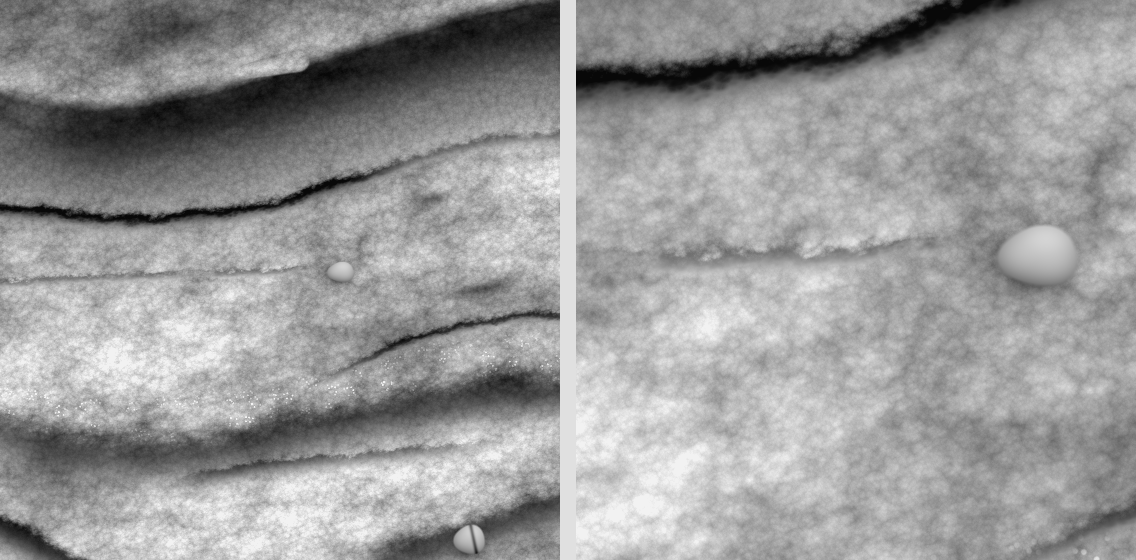
Left: the whole. Right: its middle third, enlarged.
Write a WebGL 1 fragment shader that draws this texture.

```glsl
precision highp float;
// Weathered grey rock in sweeping layers: an overhang with a deep shadow,
// cracks and soft grooves along quartic curves, two pebbles, and mottled
// grain made of layered cellular noise.
uniform vec2 u_resolution;

vec2 hash2(vec2 c) {
  return fract(sin(vec2(dot(c, vec2(127.1, 311.7)), dot(c, vec2(269.5, 183.3)))) * 43758.55);
}

// Distance to the nearest scattered point
float cell(vec2 p) {
  vec2 base = floor(p), f = fract(p);
  float nearest = 2.0;
  for (int j = -1; j <= 1; j++)
    for (int i = -1; i <= 1; i++) {
      vec2 o = vec2(float(i), float(j));
      nearest = min(nearest, length(o + hash2(base + o) - f));
    }
  return nearest;
}

// Layered cellular noise, centred near zero
float rough(vec2 p) {
  float sum = 0.0, amp = 0.5;
  for (int i = 0; i < 5; i++) {
    sum += amp * (0.5 - cell(p));
    p = mat2(0.96, 0.28, -0.28, 0.96) * p * 2.1 + 7.3;
    amp *= 0.72;
  }
  return sum;
}

// Quartic through five heights, evenly spaced from left to right
float curve(float x, float a, float b, float c, float d, float e) {
  float t = 4.0 * x;
  float d2 = c - 2.0 * b + a, d3 = d - 3.0 * c + 3.0 * b - a;
  float d4 = e - 4.0 * d + 6.0 * c - 4.0 * b + a;
  return a + t * (b - a + (t - 1.0) / 2.0 * (d2 + (t - 2.0) / 3.0 * (d3 + (t - 3.0) / 4.0 * d4)));
}

// Dark valley with separate widths above and below its line
float groove(float d, float above, float below) {
  float k = d / (d > 0.0 ? above : below);
  return exp(-k * k);
}

// Soft spot, tilted along the layers
float spot(vec2 p, vec2 centre, vec2 size) {
  vec2 d = p - centre;
  d.y -= 0.2 * d.x;
  d /= size;
  return exp(-dot(d, d));
}

// Lit pebble with a contact shadow, blended over the tone
float pebble(float tone, vec2 p, vec2 centre, vec2 size, float cleft) {
  vec2 d = (p - centre) / size;
  float r = length(d) + 0.06 * sin(3.0 * atan(d.y, d.x) + 1.0);
  tone *= 1.0 - 0.6 * exp(-4.0 * dot(d + vec2(0.1, 0.35), d + vec2(0.1, 0.35)) * 0.35);
  float lit = 0.76 + 0.16 * d.y + 0.04 * d.x - 0.18 * r * r * r;
  lit -= cleft * exp(-pow((d.x - 0.25 + 0.2 * d.y) / 0.12, 2.0));
  return mix(tone, lit, smoothstep(1.08, 0.92, r));
}

void main() {
  vec2 p = gl_FragCoord.xy / u_resolution;
  vec2 flow = vec2(p.x * 0.65, p.y - 0.18 * p.x);
  float mottle = rough(flow * 13.0);
  float grain = rough(p * 70.0 + 31.0);
  float x = p.x, y = p.y + 0.022 * mottle + 0.004 * grain;

  // Signed heights above the layer lines
  float lip = p.y + 0.004 * mottle - curve(x, 0.824, 0.811, 0.868, 0.945, 1.0);
  float upper = y - curve(x, 0.63, 0.612, 0.643, 0.72, 0.76);
  float faint = y - curve(x, 0.5, 0.512, 0.522, 0.535, 0.53);
  float branch = y - curve(x, 0.0, 0.14, 0.285, 0.4, 0.44);
  float belly = y - curve(x, 0.245, 0.2, 0.23, 0.287, 0.31);
  float lower = y - curve(x, 0.09, 0.13, 0.175, 0.2, 0.25);
  float corner = y - 0.115 + 0.33 * (1.0 - x);

  // Broad light and shade
  float tone = 0.6 - 0.09 * smoothstep(0.0, 0.06, upper);
  tone += 0.17 * spot(p, vec2(0.22, 0.34), vec2(0.34, 0.12));
  tone += 0.2 * spot(p, vec2(0.97, 0.64), vec2(0.09, 0.08));
  tone += 0.17 * spot(p, vec2(0.5, 0.08), vec2(0.35, 0.1));
  tone += 0.1 * spot(p, vec2(0.95, 0.22), vec2(0.25, 0.05));
  tone -= 0.14 * spot(p, vec2(0.62, 0.4), vec2(0.2, 0.06));
  tone -= 0.16 * spot(p, vec2(0.07, 0.14), vec2(0.08, 0.06));
  tone -= 0.25 * spot(p, vec2(0.86, 0.485), vec2(0.05, 0.01));
  tone -= 0.25 * spot(p, vec2(0.77, 0.645), vec2(0.025, 0.01));

  // Grooves and cracks
  tone -= 0.4 * groove(belly, 0.035, 0.05);
  tone -= 0.42 * groove(corner, 0.022, 0.045) * smoothstep(0.55, 0.75, x);
  tone -= 0.5 * groove(y - 0.075 + 0.55 * x, 0.012, 0.04);
  float fade = 1.0 - 0.65 * smoothstep(0.6, 0.75, x);
  tone -= fade * (0.5 * groove(upper, 0.008, 0.009) + 0.1 * groove(upper, 0.02, 0.03));
  tone -= 0.22 * groove(faint, 0.004, 0.006) * smoothstep(0.7, 0.6, x) * smoothstep(-0.15, 0.15, mottle);
  tone -= smoothstep(0.5, 0.75, x) * (0.34 * groove(branch, 0.007, 0.006) + 0.12 * groove(branch, 0.045, 0.012));
  tone -= 0.24 * groove(lower, 0.005, 0.014) * smoothstep(0.28, 0.42, x) * smoothstep(0.95, 0.75, x);

  // Shadow under the overhang, then the overhang itself
  float shade = groove(lip + 0.025, 0.1, 0.085 + 0.12 * mottle);
  tone = mix(tone, 0.06, shade * (0.6 + 0.36 * smoothstep(0.02, 0.2, x)));
  float roof = 0.39 + 0.17 * groove(lip - 0.03, 0.06, 0.06) - 0.3 * groove(lip, 0.014, 0.014);
  roof -= 0.2 * spot(p, vec2(0.32, 0.945), vec2(0.08, 0.03));
  tone = mix(tone, roof, smoothstep(-0.004, 0.004, lip));

  // Rounded knob on the lip
  vec2 axis = vec2(0.13, 0.028), rel = p - vec2(0.402, 0.864);
  float along = clamp(dot(rel, axis) / dot(axis, axis), 0.0, 1.0);
  float side = length(rel - along * axis) / (0.011 + 0.01 * along);
  tone = mix(tone, 0.66 - 0.2 * side * side, smoothstep(1.1, 0.85, side) * smoothstep(0.0, 0.5, along));

  // Surface grain and bright wet specks above the belly
  tone += (0.5 * mottle + 0.26 * grain) * (0.3 + tone);
  float specks = smoothstep(0.28, 0.12, cell(p * 120.0)) * smoothstep(0.4, 0.15, cell(p * 24.0));
  tone += 0.3 * specks * groove(belly - 0.05, 0.04, 0.03);

  tone = pebble(tone, p, vec2(0.609, 0.514), vec2(0.024, 0.018), 0.0);
  tone = pebble(tone, p, vec2(0.839, 0.036), vec2(0.028, 0.026), 0.4);
  gl_FragColor = vec4(vec3(clamp(tone, 0.03, 0.95)), 1.0);
}
```
